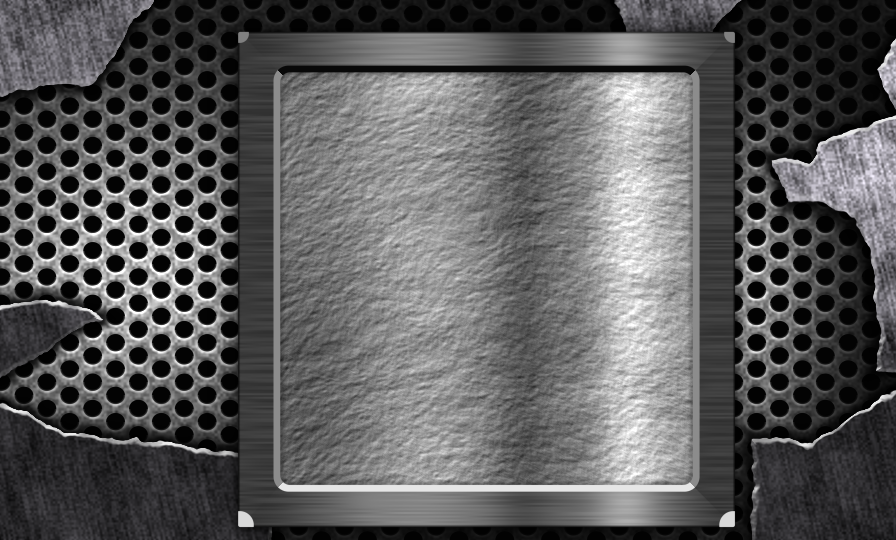
A Shadertoy shader for this background:

```glsl
float hash(vec2 p) {
    p = fract(p * vec2(0.1031, 0.1137));
    p += dot(p, p.yx + 33.3);
    return fract((p.x + p.y) * p.x * 17.7);
}

float noise(vec2 p) {
    vec2 i = floor(p), f = fract(p);
    f = f * f * (3.0 - 2.0 * f);
    return mix(mix(hash(i), hash(i + vec2(1, 0)), f.x),
               mix(hash(i + vec2(0, 1)), hash(i + 1.0), f.x), f.y);
}

float fbm(vec2 p) {
    float sum = 0.0, amp = 0.5;
    for (int i = 0; i < 4; i++) {
        sum += amp * noise(p);
        p = 1.93 * p + vec2(7.3, 3.1);
        amp *= 0.55;
    }
    return sum;
}

float fill(float d) {
    float px = 0.7 / iResolution.y;
    return smoothstep(-px, px, d);
}

float bell(float x, float center, float width) {
    x = (x - center) / width;
    return exp(-x * x);
}

float roundBox(vec2 p, vec2 halfSize, float r) {
    vec2 q = abs(p) - halfSize + r;
    return length(max(q, 0.0)) + min(max(q.x, q.y), 0.0) - r;
}

// Torn sheets: positive inside the metal
float tornSheets(vec2 p) {
    p += 0.028 * (vec2(fbm(p * 24.0), fbm(p * 24.0 + 40.0)) - 0.48);
    float x = p.x, y = p.y;
    float topLeft = min(y - 0.826 - 0.14 * x, 0.175 + 0.7 * (y - 0.85) - x);
    float tongue = min(0.435 + 0.28 * x - 2.2 * x * x - y, y - 0.305 - 0.55 * x);
    float lowLeft = min(0.16 + 0.097 * exp(-6.0 * x) - y, 0.5 - x);
    float lowRight = min(0.185 + 0.58 * max(x - 1.5, 0.0) - y, x - 1.395);
    float topRight = min(min(x - 1.14 - 0.4 * (1.0 - y), 0.38 + y - x), y - 0.93);
    float corner = x - 1.62 - 0.6 * abs(y - 0.865);

    // Right sheet with a rounded bite taken out of its lower side
    vec2 bite = abs(p - vec2(1.46, 0.37)) / vec2(0.165, 0.26);
    float biteEdge = 0.17 * (pow(dot(bite * bite, bite), 1.0 / 3.0) - 1.0);
    float crest = 0.705 + 0.025 * smoothstep(1.49, 1.52, x) + 0.35 * max(x - 1.51, 0.0);
    float right = min(min(crest - y, biteEdge), min(x - 1.428 - 0.4 * (0.711 - y), y - 0.31));

    float left = max(topLeft, max(tongue, lowLeft));
    return max(max(left, right), max(lowRight, max(topRight, corner)));
}

vec3 meshColor(vec2 p) {
    vec2 cell = vec2(0.0848, 0.0487);
    vec2 g = p - vec2(0.002, 0.0);
    vec2 a = mod(g, cell) - 0.5 * cell;
    vec2 b = mod(g + 0.5 * cell, cell) - 0.5 * cell;
    vec2 c = dot(a, a) < dot(b, b) ? a : b;
    float d = length(c * vec2(1.0, 1.08)) - 0.0174;
    float light = 0.08 + 0.7 * bell(p.x, 0.25, 0.4) * bell(p.y, 0.5, 0.33)
                + 0.64 * bell(p.x, 1.36, 0.16) * bell(p.y, 0.48, 0.32);
    float rim = smoothstep(0.006, 0.0, abs(d - 0.001)) * (0.25 - 38.0 * c.y);
    float tone = light * (0.66 + 0.5 * noise(p * 190.0) + 0.65 * rim);
    float wall = 0.01 + 0.35 * light * smoothstep(-0.004, 0.0, d) * step(c.y, 0.0);
    return vec3(mix(wall, tone, fill(d)));
}

vec3 sheetColor(vec2 p) {
    float tone = 0.16 + 0.2 * smoothstep(0.2, 0.9, p.y)
               + 0.22 * smoothstep(1.3, 1.6, p.x) * smoothstep(0.2, 0.55, p.y);
    float scratch = noise(vec2(p.x * 210.0 + p.y * 50.0, p.y * 16.0));
    tone *= -0.1 + 1.1 * fbm(p * 14.0) + 0.55 * scratch + 0.65 * noise(p * 230.0);
    return tone * vec3(1.0, 0.98, 1.04);
}

float sheen(float x) {
    return 0.45 + 0.17 * bell(x, 0.77, 0.13) - 0.13 * bell(x, 0.97, 0.055)
         + 0.34 * bell(x, 1.165, 0.065) + 0.1 * bell(x, 1.27, 0.08);
}

// Creases that rise to the right, with a fine pebbled grain on top
float hammered(vec2 p) {
    vec2 q = p + 0.02 * vec2(noise(p * 9.0), noise(p * 9.0 + 19.0));
    q.y += 0.3 * (p.x - 1.05) * (p.x - 1.05);
    return 0.9 * fbm(q * vec2(16.0, 34.0)) + 0.8 * fbm(q * vec2(72.0, 105.0));
}

void mainImage(out vec4 fragColor, in vec2 fragCoord) {
    vec2 p = fragCoord / iResolution.y;

    // Mesh under the torn sheets
    float d = tornSheets(p);
    vec3 col = meshColor(p) * mix(1.0, 0.15, smoothstep(-0.035, 0.0, d));
    float facingUp = smoothstep(-0.001, 0.003, d - tornSheets(p + vec2(0, 0.004)));
    float lip = fill(d) * (1.0 - smoothstep(0.005, 0.011, d));
    float glint = lip * (0.2 + 0.8 * facingUp) * (0.45 + 0.75 * noise(p * 45.0));
    vec3 sheet = mix(sheetColor(p), vec3(0.92), min(glint, 1.0));
    col = mix(col, sheet, fill(d));

    // Brushed frame with mitred corners
    vec2 f = p - vec2(0.901, 0.4825);
    float frame = roundBox(f, vec2(0.46, 0.4585), 0.004);
    col *= 1.0 - 0.6 * exp(-max(frame, 0.0) * 60.0);
    float brush = noise(p * vec2(12.0, 300.0)) - 0.5;
    float bar = sheen(p.x) * 0.85 * (0.55 + 0.45 * smoothstep(0.46, 0.2, abs(f.x)));
    float metal = mix(0.23, bar, fill(abs(f.y) - abs(f.x))) + 0.09 * brush;
    metal *= 0.3 + 0.7 * smoothstep(0.0, 0.005, -frame);
    float studRadius = f.y < 0.0 ? 0.026 : 0.017;
    float stud = length(abs(f) - vec2(0.457, 0.455)) - studRadius;
    metal = mix(metal, f.y < 0.0 ? 0.85 : 0.5, fill(-stud));
    col = mix(col, vec3(metal), fill(-frame));

    // Bevel: dark above, bright below
    vec2 q = p - vec2(0.901, 0.484);
    float bevel = roundBox(q, vec2(0.3945), 0.028);
    float edge = abs(q.y) > abs(q.x) ? (q.y > 0.0 ? 0.03 : 0.9) : 0.55;
    col = mix(col, vec3(edge), fill(-bevel));

    // Hammered panel lit from the upper left
    float panel = roundBox(q, vec2(0.382), 0.018);
    float relief = hammered(p) - hammered(p + vec2(-0.0025, 0.0035));
    float shade = sheen(p.x) * (0.84 + 0.34 * fbm(p * vec2(5.0, 11.0)));
    shade *= 1.0 - 0.24 * bell(p.x, 0.52, 0.2) * bell(p.y, 0.3, 0.25);
    shade += relief * (0.3 + 0.55 * shade);
    shade *= 0.75 + 0.25 * smoothstep(0.0, 0.012, -panel);
    col = mix(col, vec3(shade), fill(-panel));

    fragColor = vec4(clamp(col, 0.0, 1.0), 1.0);
}
```
